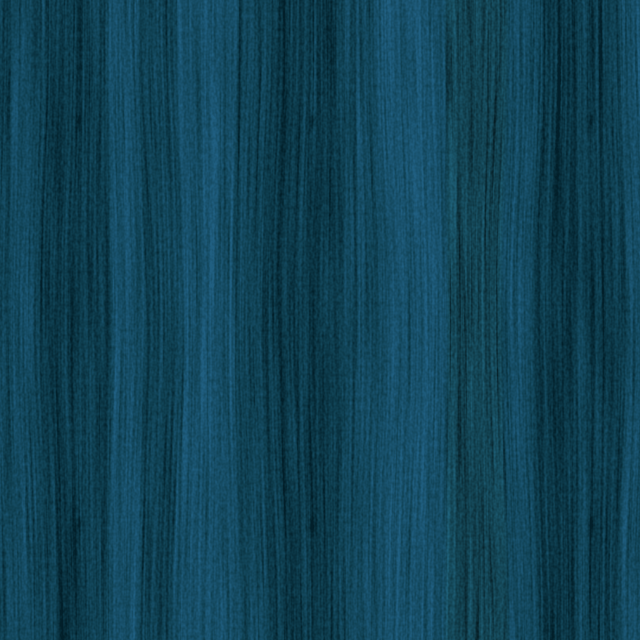
Reproduce this texture procedurally as a three.js fragment shader.

```glsl
varying vec2 vUv;

const float TAU = 6.2831853;
const vec3 DEEP_TEAL = vec3(0.015, 0.145, 0.190);
const vec3 MID_TEAL = vec3(0.060, 0.255, 0.325);
const vec3 BRIGHT_BLUE = vec3(0.110, 0.345, 0.465);
const vec3 GREY_TEAL = vec3(0.090, 0.295, 0.350);

vec2 hashGradient(vec2 cell) {
  vec3 q = fract(vec3(cell.xyx) * vec3(0.1031, 0.1030, 0.0973));
  q += dot(q, q.yzx + 33.33);
  float angle = TAU * fract((q.x + q.y) * q.z);
  return vec2(cos(angle), sin(angle));
}

float gradientNoise(vec2 p) {
  vec2 cell = floor(p);
  vec2 f = p - cell;
  vec2 u = f * f * f * (f * (f * 6.0 - 15.0) + 10.0);
  float a = dot(hashGradient(cell), f);
  float b = dot(hashGradient(cell + vec2(1.0, 0.0)), f - vec2(1.0, 0.0));
  float c = dot(hashGradient(cell + vec2(0.0, 1.0)), f - vec2(0.0, 1.0));
  float d = dot(hashGradient(cell + vec2(1.0, 1.0)), f - vec2(1.0, 1.0));
  return mix(mix(a, b, u.x), mix(c, d, u.x), u.y);
}

// Long vertical fibres; the shear staggers the noise rows
float fibre(vec2 p, float across, float along, float seed) {
  return gradientNoise(vec2(p.x * across + seed, p.y * along + p.x * 17.0 + seed));
}

// Soft-edged vertical stripe
float band(float x, float left, float right, float soft) {
  return smoothstep(left - soft, left + soft, x)
       * (1.0 - smoothstep(right - soft, right + soft, x));
}

// Sideways bow of the grain, strongest at mid height
float bow(vec2 p) {
  float side = cos(TAU * (p.x - 0.05) / 0.38);
  return 0.006 * side * cos(TAU * (p.y - 0.5));
}

// Broad light and dark strips of veneer
float stripTone(float x) {
  float light = 0.12 * band(x, 0.020, 0.046, 0.006)
              + 0.26 * band(x, 0.172, 0.222, 0.008)
              + 0.33 * band(x, 0.280, 0.366, 0.006)
              + 0.16 * band(x, 0.545, 0.610, 0.020)
              + 0.35 * band(x, 0.600, 0.697, 0.020)
              + 0.18 * band(x, 0.790, 0.832, 0.006)
              + 0.24 * band(x, 0.975, 1.100, 0.004);
  float dark = 0.26 * band(x, 0.076, 0.118, 0.012)
             + 0.14 * band(x, 0.118, 0.172, 0.008)
             + 0.08 * band(x, 0.225, 0.275, 0.010)
             + 0.30 * band(x, 0.418, 0.456, 0.010)
             + 0.19 * band(x, 0.456, 0.540, 0.012)
             + 0.30 * band(x, 0.842, 0.900, 0.010)
             + 0.19 * band(x, 0.900, 0.972, 0.008);
  return 0.55 + 0.78 * (light - dark);
}

// Small dark flecks in three columns, repeated upwards
float knots(vec2 p) {
  float mask = 0.0;
  float rowY = mod(p.y - 0.18 + 0.315, 0.63) - 0.315;
  for (int i = 0; i < 3; i++) {
    float k = float(i);
    float columnX = 0.124 + 0.328 * k + 0.036 * k * k;
    vec2 d = vec2(p.x - columnX - rowY * 0.12, rowY) / vec2(0.004, 0.012);
    mask += exp(-dot(d, d));
  }
  return mask;
}

void main() {
  vec2 p = vUv;
  float waver = 0.0015 * gradientNoise(vec2(p.x * 9.0, p.y * 4.0));
  vec2 grain = vec2(p.x + bow(p) + waver, p.y);

  float tone = stripTone(grain.x);
  float greyStrip = band(grain.x, 0.698, 0.788, 0.004);
  float darkness = 1.0 - smoothstep(0.30, 0.75, tone);

  // Streaks from coarse to fine
  tone += 0.07 * fibre(grain, 38.0, 0.25, 3.0);
  tone += (0.16 + 0.14 * darkness) * fibre(grain, 95.0, 0.5, 19.0);
  tone += 0.36 * fibre(grain, 175.0, 1.3, 47.0);
  tone += 0.36 * fibre(grain, 250.0, 5.0, 71.0);

  // Thin dark pore lines
  float poreLine = smoothstep(0.14, 0.45, fibre(grain, 100.0, 0.6, 101.0));
  float finePore = smoothstep(0.12, 0.42, fibre(grain, 190.0, 4.0, 131.0));
  tone -= (0.07 + 0.16 * darkness) * poreLine;
  tone -= (0.17 + 0.14 * greyStrip) * finePore;
  tone -= 0.18 * band(grain.x, 0.370, 0.374, 0.002);

  // Short speckle of the wood surface
  tone += 0.26 * gradientNoise(p * vec2(240.0, 100.0));
  tone += 0.24 * gradientNoise(p * vec2(270.0, 230.0) + 57.3);
  tone -= 0.38 * knots(p);
  tone = clamp(tone, -0.1, 1.15);

  vec3 color = mix(DEEP_TEAL, MID_TEAL, min(tone * 2.0, 1.0));
  color = mix(color, BRIGHT_BLUE, max(tone * 2.0 - 1.0, 0.0));
  color = mix(color, GREY_TEAL * (0.45 + 0.9 * tone), 0.55 * greyStrip);
  gl_FragColor = vec4(color, 1.0);
}
```
